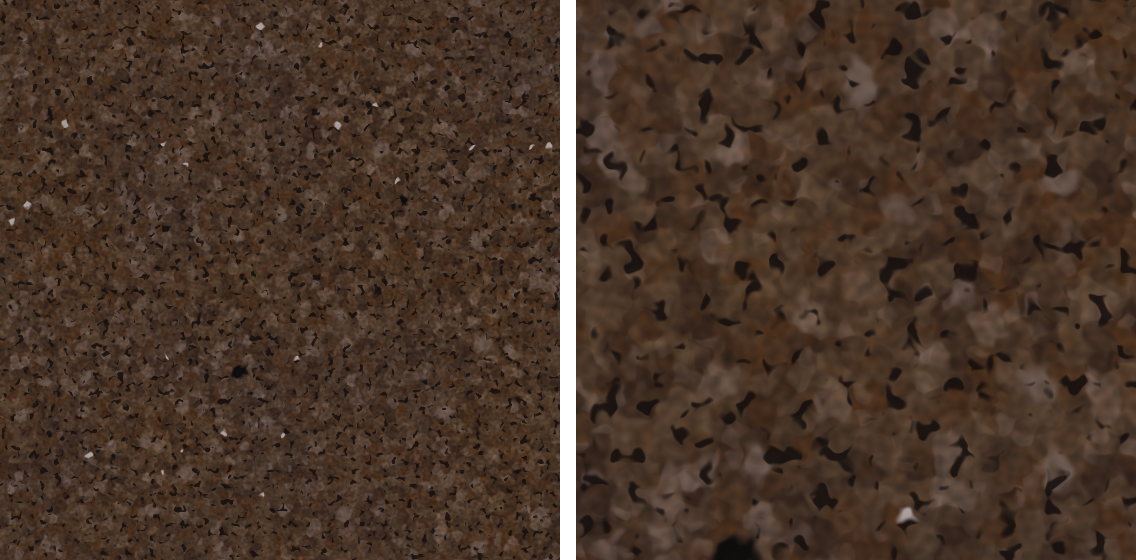
Left: the whole. Right: its middle third, enlarged.
Reproduce this texture procedurally as a Shadertoy shader.

```glsl
// Polished brown granite: two sizes of softly blended cellular grains,
// dark mica flecks cut from warped gradient noise, and sparse pale chips,
// black inclusions and tiny bright glints scattered on jittered grids.

const vec3 UMBER = vec3(0.21, 0.145, 0.112);
const vec3 RUST  = vec3(0.28, 0.178, 0.108);
const vec3 BROWN = vec3(0.28, 0.208, 0.156);
const vec3 TAN   = vec3(0.337, 0.256, 0.195);
const vec3 PALE  = vec3(0.42, 0.342, 0.303);
const vec3 MICA  = vec3(0.075, 0.055, 0.052);
const vec3 BLACK = vec3(0.03, 0.03, 0.035);
const vec3 CHIP  = vec3(0.44, 0.37, 0.34);
const vec3 GLINT = vec3(0.74, 0.70, 0.70);

// Integer hash: two values from 0 to 1 for a grid cell
vec2 hash2(vec2 cell, int seed) {
    uvec2 q = uvec2(ivec2(cell) + 4096 + seed * 517);
    q = q * 1664525u + 1013904223u;
    q.x += q.y * 1664525u;
    q.y += q.x * 1664525u;
    q ^= q >> 16u;
    q.x += q.y * 1664525u;
    q.y += q.x * 1664525u;
    q ^= q >> 16u;
    return vec2(q & 65535u) / 65535.0;
}

// Gradient noise, about -0.7 to 0.7
float cornerSlope(vec2 cell, vec2 offset, int seed) {
    float angle = 6.2832 * hash2(cell, seed).x;
    return dot(vec2(cos(angle), sin(angle)), offset);
}

float gradientNoise(vec2 p, int seed) {
    vec2 i = floor(p), f = p - i;
    vec2 u = f * f * f * (f * (f * 6.0 - 15.0) + 10.0);
    vec2 e = vec2(1.0, 0.0);
    float low  = mix(cornerSlope(i, f, seed), cornerSlope(i + e, f - e, seed), u.x);
    float high = mix(cornerSlope(i + e.yx, f - e.yx, seed),
                     cornerSlope(i + 1.0, f - 1.0, seed), u.x);
    return mix(low, high, u.y);
}

vec2 noise2(vec2 p, int seed) {
    return vec2(gradientNoise(p, seed), gradientNoise(p, seed + 1));
}

// Mineral chosen by a random value
vec3 mineralColor(float pick) {
    vec3 color = UMBER;
    color = mix(color, RUST,  step(0.22, pick));
    color = mix(color, BROWN, step(0.42, pick));
    color = mix(color, TAN,   step(0.70, pick));
    return mix(color, PALE,   step(0.92, pick));
}

// Cellular grains whose colours blend over narrow borders
vec3 grains(vec2 p, float sharpness, int seed) {
    vec2 home = floor(p);
    vec3 sum = vec3(0.0);
    float total = 0.0;
    for (int y = -1; y <= 1; y++)
    for (int x = -1; x <= 1; x++) {
        vec2 cell = home + vec2(x, y);
        float dist = length(cell + hash2(cell, seed) - p);
        float weight = exp(-sharpness * dist);
        sum += weight * mineralColor(hash2(cell, seed + 1).x);
        total += weight;
    }
    return sum / total;
}

// Sparse rotated ellipses, one candidate per grid cell; returns coverage
float chips(vec2 p, float density, float radius, float softness, int seed) {
    vec2 cell = floor(p);
    vec2 choice = hash2(cell, seed);
    vec2 d = p - cell - mix(vec2(0.35), vec2(0.65), hash2(cell, seed + 1));
    vec2 form = hash2(cell, seed + 2);
    float angle = 3.1416 * form.x;
    d = mat2(cos(angle), sin(angle), -sin(angle), cos(angle)) * d;
    d.y *= mix(1.1, 2.0, form.y);
    float size = radius * mix(0.6, 1.0, choice.y);
    float cover = 1.0 - smoothstep(size - softness, size + softness, length(d));
    return cover * step(choice.x, density);
}

void mainImage(out vec4 fragColor, in vec2 fragCoord) {
    vec2 uv = fragCoord / iResolution.y;
    vec2 warp = noise2(uv * 95.0, 3);
    vec2 bent = uv + 0.006 * warp;

    // Grain body in two sizes
    vec3 color = mix(grains(bent * 58.0, 15.0, 11), grains(bent * 118.0, 12.0, 21), 0.42);

    // Fine mottling and broad drift between warm and greyish zones
    color *= 1.0 + 0.28 * gradientNoise(uv * 150.0, 31);
    float drift = gradientNoise(uv * 5.0, 33);
    color *= 1.0 + drift * vec3(0.06, 0.02, -0.12);

    // Pale feldspar chips with cloudy interiors
    float cloud = 0.65 + 0.5 * gradientNoise(uv * 110.0, 35);
    color = mix(color, CHIP, cloud * chips(bent * 17.0, 0.16, 0.27, 0.07, 41));

    // Dark mica flecks
    float fleck = 0.75 * gradientNoise(bent * 72.0, 51) + 0.4 * gradientNoise(bent * 140.0, 53);
    fleck += 0.08 * gradientNoise(uv * 14.0, 55);
    color = mix(color, MICA, 0.86 * smoothstep(0.17, 0.36, fleck));

    // Rare black inclusions and bright glints
    color = mix(color, BLACK, 0.9 * chips(bent * 13.0, 0.02, 0.22, 0.05, 61));
    color = mix(color, GLINT, 0.85 * chips(bent * 29.0, 0.025, 0.2, 0.07, 71));

    fragColor = vec4(color, 1.0);
}
```
